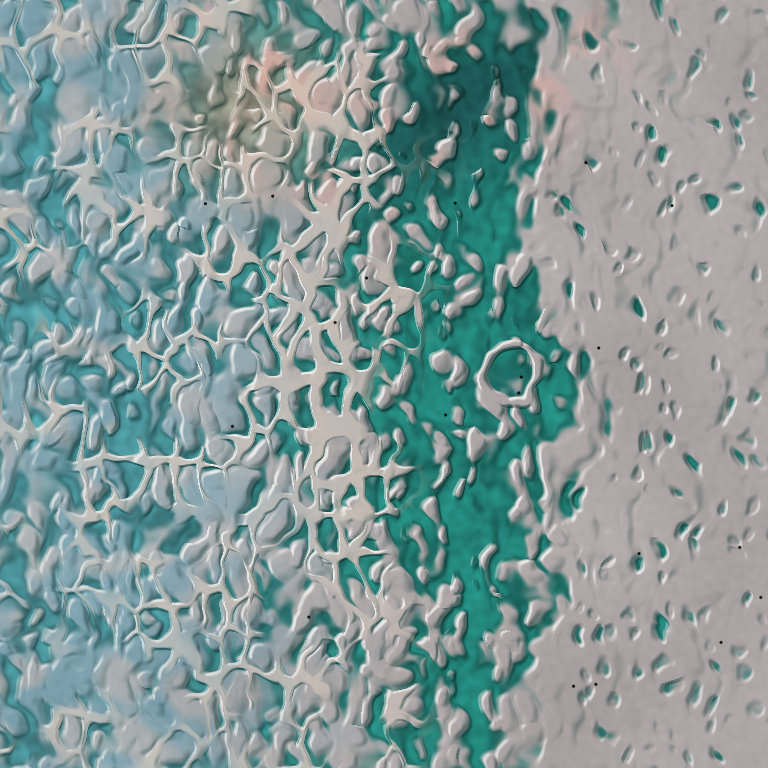
Give the GLSL for this texture, as a three.js fragment shader.

```glsl
// Draws blistered grey paint over teal, with a net of pale glossy ridges, in macro.
varying vec2 vUv;

vec2 hash2(vec2 p) {
  p = vec2(dot(p, vec2(127.1, 311.7)), dot(p, vec2(269.5, 183.3)));
  return fract(sin(p) * 43758.5);
}

// Gradient noise, roughly -1 to 1
float noise(vec2 p) {
  vec2 i = floor(p), f = fract(p);
  vec2 u = f * f * f * (f * (f * 6.0 - 15.0) + 10.0);
  vec2 e = vec2(0.0, 1.0);
  float a = dot(hash2(i) * 2.0 - 1.0, f);
  float b = dot(hash2(i + e.yx) * 2.0 - 1.0, f - e.yx);
  float c = dot(hash2(i + e.xy) * 2.0 - 1.0, f - e.xy);
  float d = dot(hash2(i + e.yy) * 2.0 - 1.0, f - e.yy);
  return 1.6 * mix(mix(a, b, u.x), mix(c, d, u.x), u.y);
}

// x: distance to the cell centre, y: gap to the cell wall, z: random id
vec3 cells(vec2 p) {
  vec2 i = floor(p), f = fract(p);
  float nearest = 8.0, second = 8.0, id = 0.0;
  for (int y = -1; y <= 1; y++) {
    for (int x = -1; x <= 1; x++) {
      vec2 g = vec2(float(x), float(y));
      vec2 r = hash2(i + g);
      float d = length(g + 0.1 + 0.8 * r - f);
      if (d < nearest) {
        second = nearest;
        nearest = d;
        id = fract(r.x * 7.3 + r.y * 3.1);
      } else {
        second = min(second, d);
      }
    }
  }
  return vec3(nearest, second - nearest, id);
}

float spot(vec2 p, vec2 centre, vec2 size) {
  vec2 d = (p - centre) / size;
  return exp(-dot(d, d));
}

// Dark slanting trough at the top
float trough(vec2 p) {
  vec2 d = p - vec2(0.60, 0.86);
  return spot(vec2(dot(d, vec2(0.8, 0.6)), dot(d, vec2(-0.6, 0.8))), vec2(0.0), vec2(0.20, 0.08));
}

vec2 warp(vec2 p) {
  return p + 0.018 * vec2(noise(p * 13.0), noise(p * 13.0 + 30.0))
           + 0.007 * vec2(noise(p * 38.0), noise(p * 38.0 + 9.0));
}

float rightSide(vec2 p) {
  return smoothstep(0.64, 0.80, p.x + 0.10 * noise(p * vec2(8.0, 5.0)));
}

// How thickly the grey paint lies over the teal
float coverage(vec2 p) {
  float band = spot(p, vec2(0.61 + 0.05 * sin(p.y * 9.0), 0.42), vec2(0.14, 0.36));
  return 0.02 + (0.32 + 0.10 * smoothstep(0.75, 1.0, p.x)) * rightSide(p)
       - 0.24 * band * (1.0 - rightSide(p)) - 0.24 * trough(p)
       - 0.14 * spot(p, vec2(0.16, 0.57), vec2(0.22, 0.13));
}

// x: height of the surface, y: strength of the ridge net
vec2 surface(vec2 p) {
  vec2 q = warp(p);
  vec3 cell = cells(q * vec2(27.0, 18.0));
  vec3 bead = cells(q * vec2(38.0, 27.0) + 5.0);
  float left = smoothstep(0.60, 0.44, p.x + 0.06 * noise(p * 7.0));
  float patches = spot(p, vec2(0.43, 0.53), vec2(0.07, 0.22));
  float width = 0.05 + 0.08 * noise(p * 17.0 + 4.0) + 0.18 * patches + 0.6 * max(cell.x - 0.42, 0.0);
  float net = left * smoothstep(width + 0.10, width - 0.03, cell.y)
            * smoothstep(-0.20, 0.20, noise(p * 12.0 + 50.0) + 0.5 * patches);
  float dome = smoothstep(0.30 + 0.22 * cell.z, 0.08, cell.x) * step(0.3, cell.z);
  float drop = smoothstep(0.46, 0.10, bead.x) * step(0.45, bead.z);
  float h = coverage(p) + 0.38 * noise(q * vec2(27.0, 13.0)) + 0.24 * noise(q * vec2(52.0, 30.0))
          + 0.20 * noise(q * vec2(9.0, 5.0) + 20.0) + 0.40 * net
          + mix(0.36 * dome + 0.30 * drop, -0.34 * drop, rightSide(p));
  float crater = length((q - vec2(0.672, 0.515)) * vec2(1.0, 0.8));
  float ring = smoothstep(0.007, 0.001, abs(crater - 0.033));
  return vec2(mix(h, 0.4 * h - 0.12, smoothstep(0.035, 0.03, crater)) + 0.45 * ring, net);
}

float relief(float h) {
  return smoothstep(-0.30, 0.42, h) + 0.25 * h;
}

void main() {
  vec2 p = vUv;
  vec2 s = surface(p);
  float left = smoothstep(0.56, 0.15, p.x);
  float blur = smoothstep(0.25, 0.65, length(p - vec2(0.52, 0.5)));
  float beige = spot(p, vec2(0.32, 0.86), vec2(0.10, 0.10));

  // Teal ground: bluer to the left, darker and beige patches at the top
  vec3 teal = mix(vec3(0.14, 0.53, 0.49), vec3(0.31, 0.61, 0.64), left);
  teal = mix(teal, vec3(0.11, 0.31, 0.31), 0.85 * trough(p));
  teal = mix(teal, vec3(0.62, 0.60, 0.53), beige);
  teal *= 1.0 + 0.12 * noise(p * 14.0) + 0.12 * noise(p * 75.0);

  // Grey paint: mauve to the right, bluish to the left, pink at the top
  vec3 blue = mix(vec3(0.50, 0.64, 0.69), vec3(0.67, 0.69, 0.70), smoothstep(-0.25, 0.35, noise(p * 16.0 + 3.0)));
  vec3 paint = mix(vec3(0.68, 0.65, 0.65), blue, left);
  paint += 0.04 * noise(p * 5.0 + 8.0) + 0.02 * noise(p * 90.0);
  paint = mix(paint, vec3(0.67, 0.63, 0.57), beige);
  float pink = trough(p) + 0.8 * spot(p, vec2(0.34, 0.90), vec2(0.10, 0.13));
  paint = mix(paint, vec3(0.86, 0.67, 0.63), min(pink, 1.0) * smoothstep(-0.1, 0.3, noise(p * 13.0)));
  float soft = mix(0.07, 0.15, blur);
  vec3 color = mix(teal, paint, smoothstep(-soft, soft, s.x));

  // Light from the upper left, with glossy rims and greyish shadows
  float e = mix(0.002, 0.004, blur), base = relief(s.x);
  vec2 slope = vec2(relief(surface(p + vec2(e, 0.0)).x), relief(surface(p + vec2(0.0, e)).x)) - base;
  float shade = clamp(0.011 * dot(slope / e, vec2(0.8, -0.6)), -1.0, 1.3);
  float foot = (s.x + 0.08) / 0.09, rim = (s.x - 0.14) / 0.10;
  color *= 1.0 - 0.20 * exp(-foot * foot);
  color = mix(color, color * vec3(0.40, 0.56, 0.55), max(-shade, 0.0) * mix(0.9, 0.65, blur));
  color = mix(color, vec3(0.85, 0.80, 0.75), s.y * 0.55);
  float gloss = smoothstep(0.35, 1.1, shade) * 0.6 + exp(-rim * rim) * smoothstep(0.1, 0.8, shade) * 0.5;
  color = mix(color, vec3(0.94, 0.94, 0.93), min(gloss, 1.0) * mix(0.9, 0.6, blur));

  // Black specks, mostly inside the crater
  vec3 speck = cells(p * 70.0);
  float rare = 0.996 - 0.3 * spot(p, vec2(0.672, 0.51), vec2(0.02));
  color *= 1.0 - 0.85 * smoothstep(0.20, 0.08, speck.x) * step(rare, speck.z);
  gl_FragColor = vec4(color, 1.0);
}
```
